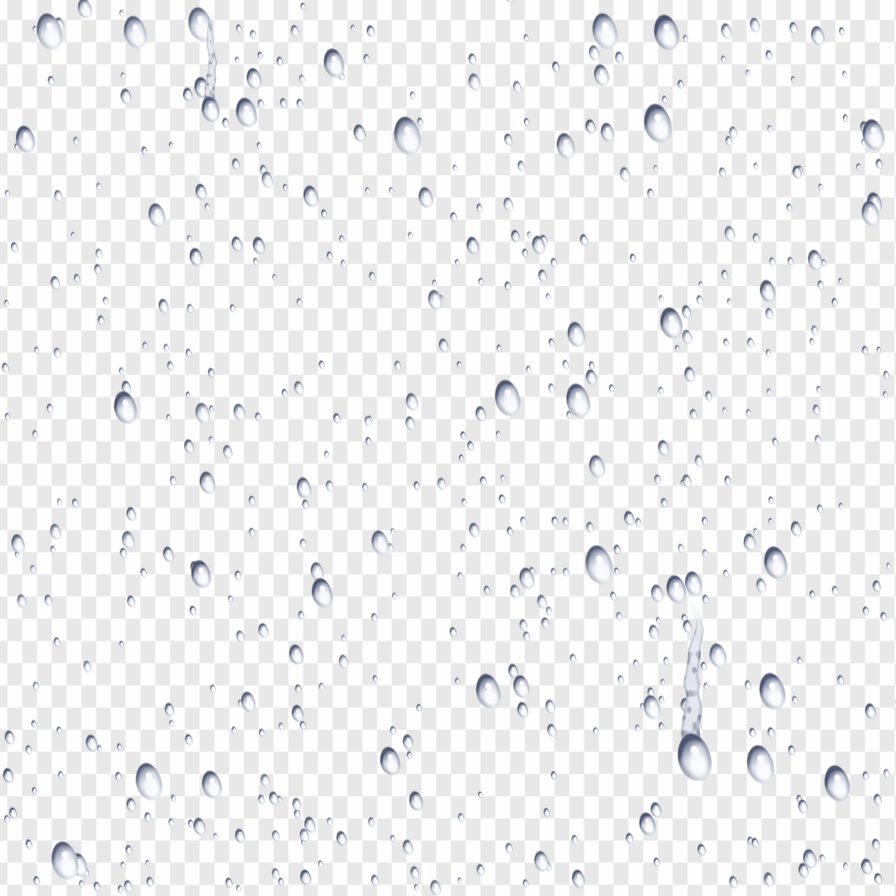
Write a Shadertoy shader that draws this texture.

```glsl
// Clear water drops and two running trails over a pale checkerboard.
#define CHECKER_CELLS vec2(60.6, 40.4)
#define PALE vec3(0.995)
#define GREY vec3(0.908)
#define DROP_LIGHT vec3(0.95, 0.96, 0.98)
#define DROP_DARK vec3(0.30, 0.34, 0.45)
#define DROP_LEAN 0.14
#define DROP_WIDTH 0.70
#define LAYERS 4

float hash(vec2 p) {
    vec3 q = fract(vec3(p.xyx) * 0.1031);
    q += dot(q, q.yzx + 33.33);
    return fract((q.x + q.y) * q.z);
}

float noise(vec2 p) {
    vec2 cell = floor(p), f = fract(p);
    f = f * f * (3.0 - 2.0 * f);
    return mix(mix(hash(cell), hash(cell + vec2(1, 0)), f.x),
               mix(hash(cell + vec2(0, 1)), hash(cell + vec2(1, 1)), f.x), f.y);
}

// Square wave with edges softened over a width given in cells
vec2 softWave(vec2 x, vec2 width) {
    return clamp((abs(fract(x * 0.5) - 0.5) - 0.25) * 2.0 / width, -1.0, 1.0);
}

vec3 checkerboard(vec2 uv, float pixel) {
    vec2 wave = softWave(uv * CHECKER_CELLS, CHECKER_CELLS * pixel * 0.7);
    return mix(GREY, PALE, 0.5 + 0.5 * wave.x * wave.y);
}

// One leaning, slightly egg-shaped drop; offset and halfHeight in canvas units
vec3 addDrop(vec3 base, vec2 offset, float halfHeight, float strength, float pixel) {
    vec2 p = offset / halfHeight;
    p.x = (p.x + DROP_LEAN * p.y) / (DROP_WIDTH * (1.0 - 0.10 * p.y));
    float radius = length(p);
    float soft = pixel / (halfHeight * DROP_WIDTH);
    float mask = 1.0 - smoothstep(1.0 - soft, 1.0 + soft, radius);

    // Dark rim and upper-left crescent
    float toShade = dot(p, vec2(-0.50, 0.86));
    float rim = smoothstep(0.58, 0.95, radius);
    float tone = 0.16 + rim * (0.42 + 0.32 * toShade);
    tone += 0.60 * smoothstep(0.05, 0.75, toShade);

    // Glow in the belly and a sharp window highlight
    float glow = 1.0 - smoothstep(0.15, 0.75, length(p - vec2(0.18, -0.38)));
    float window = 1.0 - smoothstep(0.14, 0.32, length((p - vec2(0.08, 0.28)) * vec2(0.9, 1.1)));
    tone = clamp(tone * strength - 0.25 * glow, 0.0, 1.0);
    vec3 water = mix(DROP_LIGHT, DROP_DARK, tone);
    water = mix(water, vec3(1.0), max(0.6 * glow, 0.95 * window));
    return mix(base, water, mask);
}

// Drops of one size range, scattered on a jittered grid in loose clusters
vec3 addLayer(vec3 base, vec2 uv, float cells, float density, float seed, float pixel) {
    vec2 cell = floor(uv * cells);
    vec2 key = cell + seed * 57.0;
    float cluster = mix(0.35, 1.65, noise(cell / cells * 8.0 + seed * 3.0));
    if (hash(key) > density * cluster) return base;
    vec2 jitter = vec2(hash(key + 11.3), hash(key + 27.9)) - 0.5;
    vec2 center = (cell + 0.5 + 0.54 * jitter) / cells;
    float halfHeight = mix(0.13, 0.215, hash(key + 41.7)) / cells;
    float strength = mix(0.65, 1.05, hash(key + 63.1));
    return addDrop(base, uv - center, halfHeight, strength, pixel);
}

// A rippled wet streak that rises from a heavy drop
vec3 addTrail(vec3 base, vec2 uv, vec2 head, float span, float width, float pixel) {
    vec2 p = uv - head;
    float t = p.y / span;
    float sway = (noise(vec2(t * 6.0, head.x * 40.0)) - 0.5) * width * 0.9;
    float halfWidth = width * mix(0.85, 0.30, t) * (0.45 + 0.8 * noise(vec2(t * 15.0, 7.0)));
    float side = abs(p.x - sway);
    float mask = 1.0 - smoothstep(halfWidth - pixel, halfWidth + pixel, side);
    mask *= smoothstep(0.0, 0.06, t) * (1.0 - smoothstep(0.75, 1.0, t));
    float ripple = noise(p / width * vec2(2.6, 1.7) + 20.0);
    float edge = smoothstep(0.45, 1.0, side / halfWidth);
    float tone = 0.10 + 0.30 * edge + 0.40 * smoothstep(0.50, 0.80, ripple);
    vec3 water = mix(DROP_LIGHT, DROP_DARK, tone);
    base = mix(base, water, mask * 0.85);
    return addDrop(base, p, width * 1.75, 0.95, pixel);
}

void mainImage(out vec4 fragColor, in vec2 fragCoord) {
    float pixel = 1.0 / iResolution.y;
    vec2 uv = fragCoord * pixel;
    vec3 color = checkerboard(uv, pixel);

    // Finest drops first, largest last
    for (int i = 0; i < LAYERS; i++) {
        float level = float(i);
        float cells = 40.0 * pow(0.63, level);
        float density = 0.17 + 0.045 * level;
        color = addLayer(color, uv, cells, density, level + 1.0, pixel);
    }

    color = addTrail(color, uv, vec2(0.235, 0.878), 0.11, 0.008, pixel);
    color = addTrail(color, uv, vec2(0.775, 0.155), 0.175, 0.015, pixel);
    fragColor = vec4(color, 1.0);
}
```
